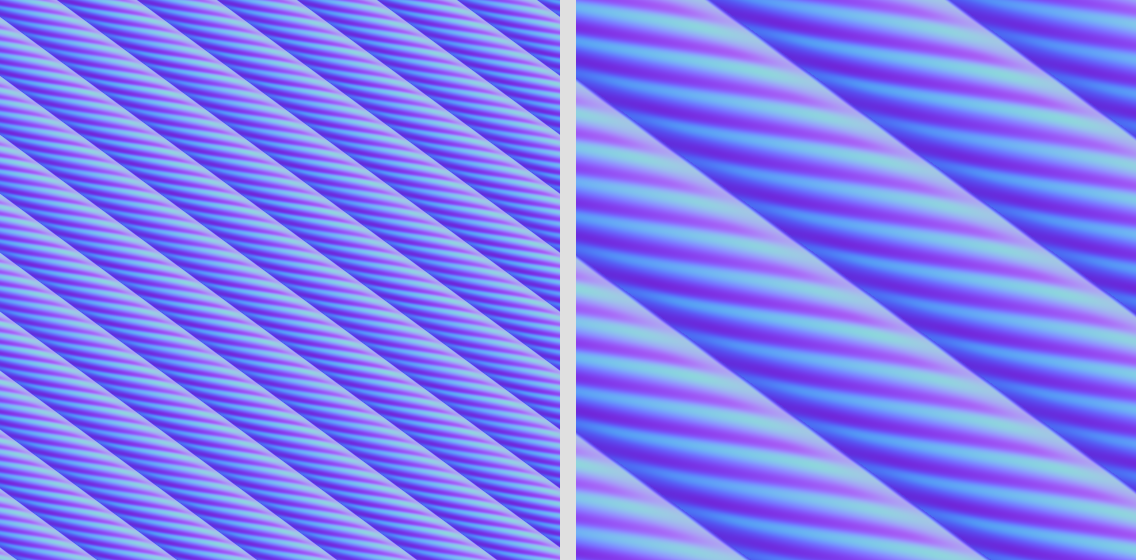
Left: the whole. Right: its middle third, enlarged.
A WebGL 1 fragment shader for this texture map:

```glsl
precision highp float;
uniform vec2 u_resolution;

#define STRANDS vec2(7.0, 9.5)     // strand repeats across and up
#define STRAND_SHIFT 0.23
#define STRAND_SLOPE 0.68
#define SEAM_WIDTH 0.035
#define THREADS vec2(7.5, 48.0)    // thread repeats across and up
#define THREAD_BEND 0.12
#define THREAD_SLOPE 0.54
#define THREAD_ROUND 0.15
#define THREAD_DIR vec2(-0.16, 0.987)
#define WEAR 0.1

float hash(vec2 p) {
    return fract(sin(dot(p, vec2(127.1, 311.7))) * 43758.5453);
}

// Position across a strand, -1 to 1, with a smoothed return at the seam
float strandProfile(float across, float seam) {
    float rise = 2.0 * across - 1.0;
    return mix(rise, -1.0, smoothstep(1.0 - seam, 1.0, across));
}

// Slope of the round threads, each with a slightly different strength
float threadProfile(float phase, float strandId) {
    float strength = 1.0 + WEAR * (2.0 * hash(vec2(floor(phase), strandId)) - 1.0);
    float angle = 6.28318 * phase;
    return strength * (sin(angle) - THREAD_ROUND * sin(2.0 * angle));
}

void main() {
    vec2 uv = gl_FragCoord.xy / u_resolution;
    float pixel = 1.0 / min(u_resolution.x, u_resolution.y);

    // Diagonal strands
    float strand = dot(uv, STRANDS) - STRAND_SHIFT;
    float across = fract(strand);
    float seam = max(SEAM_WIDTH, 1.5 * pixel * length(STRANDS));
    float side = strandProfile(across, seam);

    // Threads curve slightly toward the strand direction at both edges
    float phase = dot(uv, THREADS) + THREAD_BEND * side * side * side;
    float fade = 1.0 - 0.7 * smoothstep(0.78, 1.0, across);
    fade *= mix(0.65, 1.0, smoothstep(0.0, 0.18, across));
    float thread = fade * threadProfile(phase, floor(strand));

    // Combined slopes packed as a tangent-space normal
    vec2 slope = STRAND_SLOPE * side * normalize(STRANDS)
               + THREAD_SLOPE * thread * THREAD_DIR;
    vec3 normal = normalize(vec3(slope, 1.0));
    gl_FragColor = vec4(0.5 + 0.5 * normal, 1.0);
}
```
